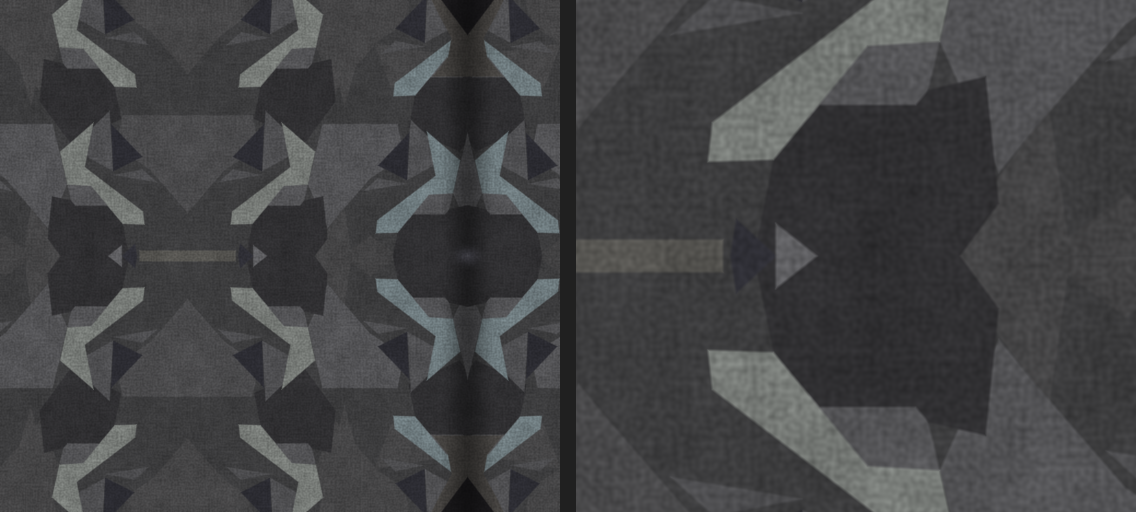
Left: the whole. Right: its middle third, enlarged.
Reproduce this pattern procedurally as a WebGL 2 fragment shader.

```glsl
#version 300 es
precision highp float;
// Mirrored charcoal fabric: angular shards and pale bent bars, folded about two axes each way.
uniform vec2 u_resolution;
out vec4 outColor;

const vec2 DESIGN = vec2(768.0, 702.0);   // design units across the canvas
const vec2 FOLD_CENTER = vec2(0.335, 0.5);
const vec2 STEP_RIGHT = vec2(199.0, -12.0);
const vec2 STEP_UP = vec2(11.0, 188.0);
const float SKEW = 13.0;                  // extra shift of the upper outer motif
const float EDGE_SOFTNESS = 0.9;
const vec2 GRAIN_CELLS = vec2(256.0, 234.0);
const float GRAIN = 0.085;
const float MOTTLE = 0.05;
const vec3 BASE = vec3(0.235, 0.235, 0.24);
const vec3 MID = vec3(0.325, 0.325, 0.335);
const vec3 MID_DIM = vec3(0.27, 0.268, 0.272);
const vec3 DARK = vec3(0.185, 0.183, 0.192);
const vec3 NAVY = vec3(0.17, 0.17, 0.195);
const vec3 BAR_WARM = vec3(0.465, 0.48, 0.465);
const vec3 BAR_COOL = vec3(0.43, 0.48, 0.495);
const vec3 BROWN = vec3(0.27, 0.26, 0.25);
const vec3 BLACK = vec3(0.11, 0.105, 0.115);

vec2 gradientAt(vec2 cell) {
  vec3 h = fract(cell.xyx * vec3(0.1031, 0.1030, 0.0973));
  h += dot(h, h.yzx + 33.33);
  float angle = 6.2832 * fract((h.x + h.y) * h.z);
  return vec2(cos(angle), sin(angle));
}

// Gradient noise that wraps after a whole number of cells
float noise(vec2 p, vec2 period) {
  vec2 i = floor(p), f = p - i;
  vec2 w = f * f * f * (f * (f * 6.0 - 15.0) + 10.0);
  vec2 e = vec2(1.0, 0.0);
  float a = dot(gradientAt(mod(i, period)), f);
  float b = dot(gradientAt(mod(i + e.xy, period)), f - e.xy);
  float c = dot(gradientAt(mod(i + e.yx, period)), f - e.yx);
  float d = dot(gradientAt(mod(i + e.xx, period)), f - e.xx);
  return mix(mix(a, b, w.x), mix(c, d, w.x), w.y);
}

// Signed distance to a polygon; repeated corners are allowed
float polygon(vec2 p, vec2 v[8]) {
  float d = 1e9, s = 1.0;
  for (int i = 0; i < 8; i++) {
    vec2 a = v[i], b = v[(i + 7) % 8];
    vec2 e = b - a, w = p - a;
    vec2 r = w - e * clamp(dot(w, e) / max(dot(e, e), 1e-4), 0.0, 1.0);
    d = min(d, dot(r, r));
    bvec3 side = bvec3(p.y >= a.y, p.y < b.y, e.x * w.y > e.y * w.x);
    if (all(side) || all(not(side))) s = -s;
  }
  return s * sqrt(d);
}

float triangle(vec2 p, vec2 a, vec2 b, vec2 c) {
  return polygon(p, vec2[8](a, b, c, c, c, c, c, c));
}

void paint(inout vec3 color, vec3 ink, float d, float soft) {
  color = mix(color, ink, 1.0 - smoothstep(-soft, soft, d));
}

// One group: broad panel, shelf, dark block, kite, chip, flick and bent bar
void motif(inout vec3 color, vec2 p, vec3 panel, vec3 bar, float soft) {
  paint(color, panel, polygon(p, vec2[8](vec2(185, 181), vec2(288, 181), vec2(293, 156),
    vec2(283, 128), vec2(250, 106), vec2(210, 60), vec2(192, 38), vec2(165, 98))), soft);
  paint(color, MID, polygon(p, vec2[8](vec2(165, 98), vec2(140, 100), vec2(120, 96),
    vec2(105, 69), vec2(105, 60), vec2(150, 60), vec2(158, 70), vec2(162, 85))), soft);
  paint(color, DARK, polygon(p, vec2[8](vec2(110, 69), vec2(154, 69), vec2(160, 76),
    vec2(186, 82), vec2(192, 24), vec2(150, -33), vec2(80, 0), vec2(89, 44))), soft);
  paint(color, MID * 0.95, triangle(p, vec2(107, 199), vec2(102, 116), vec2(160, 148)), soft);
  paint(color, NAVY, triangle(p, vec2(105, 181), vec2(62, 136), vec2(102, 116)), soft);
  paint(color, MID * 0.92, triangle(p, vec2(102, 111), vec2(62, 119), vec2(42, 101)), soft);
  paint(color, bar, polygon(p, vec2[8](vec2(129, 183), vec2(175, 143), vec2(165, 98),
    vec2(132, 96), vec2(89, 44), vec2(59, 43), vec2(61, 61), vec2(141, 122))), soft);
}

void main() {
  vec2 uv = gl_FragCoord.xy / u_resolution;
  vec2 q = abs(fract(uv - FOLD_CENTER + 0.5) - 0.5) * DESIGN;
  float soft = max(EDGE_SOFTNESS, DESIGN.x / u_resolution.x);
  vec3 color = BASE;

  // Shards beside the outer leaf and the tall spike above it
  paint(color, MID_DIM, triangle(q, vec2(160, -8), vec2(215, 68), vec2(226, -8)), soft);
  paint(color, MID_DIM * 0.95, triangle(q, vec2(212, 0), vec2(250, 28), vec2(290, 0)), soft);
  paint(color, MID_DIM, triangle(q, vec2(215, 205), vec2(178, 360), vec2(258, 360)), soft);
  paint(color, MID_DIM, triangle(q, vec2(280, 229), vec2(256, 292), vec2(360, 275)), soft);

  // Skewed lattice of groups, upper row first
  for (int row = 1; row >= 0; row--) {
    for (int col = -1; col <= 1; col++) {
      float r = float(row), c = float(col);
      vec2 shift = c * STEP_RIGHT + r * STEP_UP + vec2(SKEW * r * c, 0.0);
      vec3 panel = mix(MID, MID_DIM, max(r, 0.6 * step(c, -0.5)));
      motif(color, q - shift, panel, mix(BAR_WARM, BAR_COOL, max(c, 0.0)), soft);
    }
  }

  // Brown wedge and black notch on the outer axis
  paint(color, BROWN, polygon(q, vec2[8](vec2(400, 246), vec2(336, 246), vec2(357, 272),
    vec2(362, 299), vec2(345, 330), vec2(330, 360), vec2(400, 360), vec2(400, 300))), soft);
  paint(color, BLACK, triangle(q, vec2(384, 303), vec2(345, 355), vec2(423, 355)), soft);

  // Centre strip with its end cap and arrow
  paint(color, NAVY * 1.1, triangle(q, vec2(66, -20), vec2(72, 17), vec2(112, -20)), soft);
  paint(color, MID * 1.12, triangle(q, vec2(90, 15), vec2(109, 0), vec2(90, -15)), soft);
  paint(color, vec3(0.335, 0.33, 0.315), max(q.x - 66.0, q.y - 7.5), soft);

  // Soft shadow along the outer axis, with a faint spot at its middle
  float wobble = 12.0 * noise(vec2(3.5, q.y / 45.0), vec2(64.0));
  color *= mix(0.62, 1.0, smoothstep(0.0, 42.0 + wobble, DESIGN.x * 0.5 - q.x));
  vec2 spot = (q - vec2(DESIGN.x * 0.5, 0.0)) / vec2(15.0, 10.0);
  color += vec3(0.11, 0.11, 0.13) * exp(-dot(spot, spot));

  // Folded mottling, then unfolded woven grain
  float cloud = noise(q / 38.0, vec2(64.0)) + 0.6 * noise(q / 13.0 + 7.3, vec2(64.0));
  float grain = noise(uv * GRAIN_CELLS, GRAIN_CELLS);
  float warp = noise(uv * vec2(256.0, 36.0), vec2(256.0, 36.0));
  float weft = noise(uv * vec2(40.0, 234.0), vec2(40.0, 234.0));
  color *= 1.0 + 2.0 * MOTTLE * cloud + 2.0 * GRAIN * grain + GRAIN * (warp + weft);
  outColor = vec4(color, 1.0);
}
```
